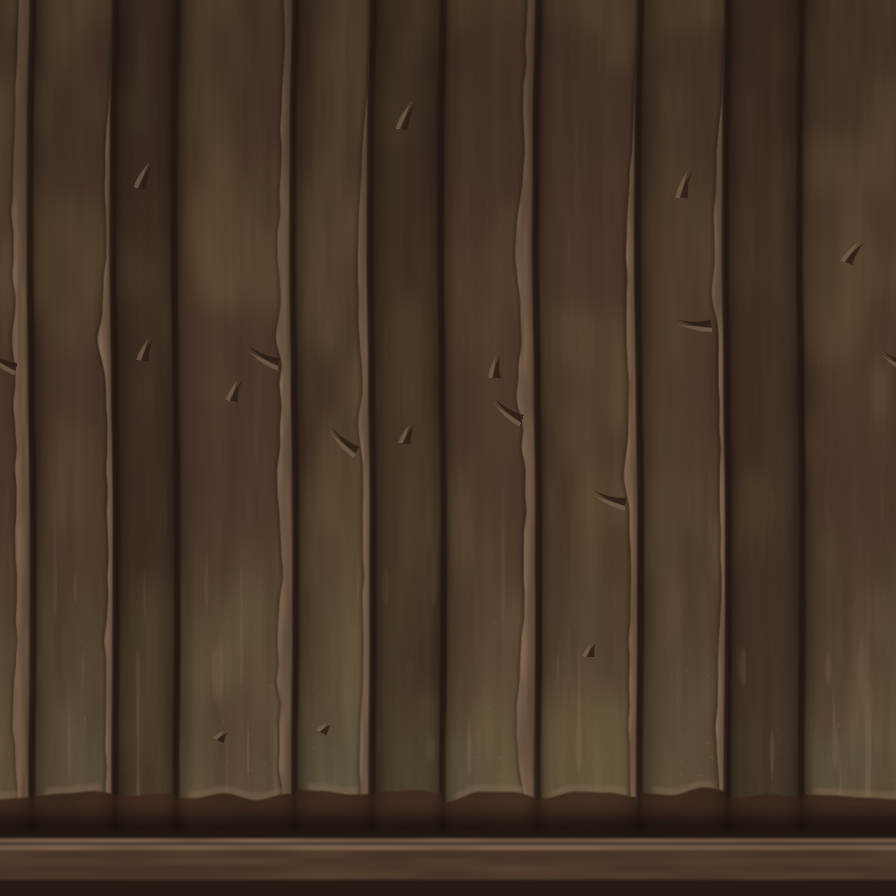
This texture is drawn by a WebGL 1 fragment shader. Its source:

```glsl
precision highp float;
uniform vec2 u_resolution;

#define PLANKS 10.0
#define RAIL_TOP 0.067
#define FOOT_TOP 0.108
#define RIDGE_WIDTH 0.021
#define GROOVE_WIDTH 0.0035
#define DARK vec3(0.13, 0.088, 0.065)
#define UMBER vec3(0.285, 0.208, 0.158)
#define OLIVE vec3(0.335, 0.262, 0.180)
#define MOSS vec3(0.435, 0.385, 0.270)
#define RIDGE vec3(0.400, 0.310, 0.240)
#define PALE vec3(0.520, 0.420, 0.335)

float hash(vec2 p) {
  return fract(sin(dot(p, vec2(27.17, 61.73))) * 4375.85);
}

// Value noise that wraps after the given number of cells across
float noise(vec2 p, float period) {
  vec2 i = floor(p), f = fract(p);
  f = f * f * (3.0 - 2.0 * f);
  float x0 = mod(i.x, period), x1 = mod(i.x + 1.0, period);
  return mix(mix(hash(vec2(x0, i.y)), hash(vec2(x1, i.y)), f.x),
             mix(hash(vec2(x0, i.y + 1.0)), hash(vec2(x1, i.y + 1.0)), f.x), f.y);
}

float wrapNoise(vec2 uv, float across, float down) {
  return noise(uv * vec2(across, down), across);
}

float below(float edge, float soft, float v) {
  return 1.0 - smoothstep(edge - soft, edge + soft, v);
}

// Uneven plank joints, periodic over the canvas width
float joint(float i) {
  float a = i * 6.28319 / PLANKS;
  return i / PLANKS + 0.0114 + 0.0094 * cos(a - 0.66)
       + 0.0164 * cos(3.0 * a - 0.605) + 0.0085 * cos(4.0 * a - 1.217);
}

// Joint kinds: 0 wide ridge, 1 narrow ridge, 2 plain
float jointKind(float i) {
  float n = floor(mod(i + 0.5, PLANKS));
  return floor(mod(n - step(7.5, n) + 0.5, 3.0));
}

float splinter(vec2 p, float len, float width) {
  float t = clamp(p.x / len, 0.0, 1.0);
  float bend = 0.25 * len * t * t;
  float inside = step(0.0, p.x) * step(p.x, len);
  return inside * below(width * (1.0 - t), 0.001, abs(p.y - bend));
}

vec3 planks(vec2 uv) {
  float y = uv.y;
  float x = uv.x + 0.004 * (noise(vec2(y * 7.0, 3.0), 64.0) - 0.5);
  float id = -1.0;
  for (int i = -1; i <= 10; i++) {
    if (x >= joint(float(i))) id = float(i);
  }
  float fromLeft = x - joint(id), toRight = joint(id + 1.0) - x;
  float key = floor(mod(id + 0.5, PLANKS));
  float kind = jointKind(id + 1.0);
  float ridged = 1.0 - step(1.5, kind);
  float rnd = hash(vec2(key, 5.0));

  // Painted wood: blotches, grain and a mossy lower part
  float blotch = 0.6 * wrapNoise(uv, 12.0, 7.0) + 0.4 * wrapNoise(uv + 0.37, 34.0, 16.0);
  float grain = wrapNoise(uv, 90.0, 7.0);
  float fine = wrapNoise(uv, 230.0, 18.0);
  vec3 col = mix(UMBER, OLIVE, smoothstep(0.25, 0.75, blotch + 0.25 * (rnd - 0.5)));
  float moss = below(0.28, 0.24, y) * (0.45 + 0.55 * ridged) * (0.65 + 0.35 * rnd);
  col = mix(col, MOSS, moss * (0.45 + 0.45 * blotch));
  col = mix(col, vec3(0.32, 0.33, 0.265), 0.35 * moss * smoothstep(0.5, 0.8, wrapNoise(uv + 0.6, 16.0, 12.0)));
  col *= 0.93 + 0.10 * grain + 0.05 * fine;
  col *= mix(0.86, 1.0, ridged) * (1.0 - 0.13 * smoothstep(0.65, 1.0, y));
  float scratch = smoothstep(0.80, 0.93, wrapNoise(uv + 0.2, 130.0, 11.0));
  col = mix(col, PALE, 0.28 * scratch * below(0.35, 0.25, y));
  float speck = smoothstep(0.91, 0.99, wrapNoise(uv, 200.0, 200.0));
  col = mix(col, PALE, 0.35 * speck * moss);

  // Soft shade beside the joints
  col *= 1.0 - 0.48 * exp(-fromLeft / (0.007 + 0.009 * rnd));
  col *= 1.0 - mix(0.42, 0.15, ridged) * exp(-toRight / 0.011);

  // Worn ridge with an irregular left side and a knot bulge
  float knotY = 0.42 + 0.25 * hash(vec2(key, 9.0));
  float knot = (y - knotY) / 0.025;
  float wear = noise(vec2(y * 11.0, key * 3.0), 64.0);
  float chips = noise(vec2(y * 42.0, key * 5.0 + 2.0), 64.0);
  float taper = mix(1.0, below(0.86, 0.14, y), 0.35 + 0.4 * kind);
  float width = RIDGE_WIDTH * mix(1.0, 0.55, kind) * (0.60 + 0.50 * wear + 0.18 * chips) * taper;
  width += 0.006 * exp(-knot * knot) * taper;
  float ridge = ridged * below(width, 0.0012, toRight) * smoothstep(0.002, 0.005, toRight);
  col *= 1.0 - 0.20 * ridged * below(width + 0.003, 0.003, toRight);
  float across = clamp(toRight / max(width, 0.002), 0.0, 1.0);
  vec3 ridgeCol = mix(RIDGE * 0.78, RIDGE, smoothstep(0.1, 0.5, across));
  ridgeCol = mix(ridgeCol, PALE, 0.65 * smoothstep(0.45, 0.9, across) * (0.3 + 0.7 * chips));
  ridgeCol *= 0.90 + 0.18 * fine;
  col = mix(col, ridgeCol, ridge * (0.95 - 0.45 * smoothstep(0.6, 1.0, y)));

  // Splinters: one torn from the ridge, others on the plank face
  float span = fromLeft + toRight;
  for (int j = 0; j < 3; j++) {
    float n = float(j);
    float r = hash(vec2(key + 3.0, n + 11.0)), s = hash(vec2(key + 8.0, n + 23.0));
    float torn = 1.0 - step(0.5, n);
    float at = mix(span * (0.2 + 0.5 * s), RIDGE_WIDTH * 0.8, torn);
    vec2 p = vec2(toRight - at, y - mix(0.16 + 0.76 * r, knotY - 0.03, torn));
    float angle = mix(0.9 + 1.3 * s, 0.7 * (s - 0.3), torn);
    p = mat2(cos(angle), -sin(angle), sin(angle), cos(angle)) * p;
    float size = mix(0.012 + 0.022 * r, 0.036, torn) * mix(1.0, ridged, torn);
    float show = step(0.3, s + 0.2 * torn) * step(0.001, size);
    size = max(size, 0.001);
    col = mix(col, PALE * 0.88, 0.75 * show * splinter(p + vec2(0.0, 0.005), size, 0.0045));
    col = mix(col, DARK * 1.25, 0.85 * show * splinter(p, size, 0.0045));
  }

  // Dark joint line
  float gap = min(fromLeft, toRight);
  float depth = 0.70 + 0.25 * noise(vec2(y * 8.0, key + 30.0), 64.0);
  col = mix(col, DARK, depth * below(GROOVE_WIDTH, 0.0025, gap));

  // Ragged foot below a pale lip
  float foot = FOOT_TOP + 0.012 * wrapNoise(uv, 28.0, 1.0) + 0.012 * (rnd - 0.5);
  float lip = below(0.004, 0.003, abs(y - foot - 0.004)) * smoothstep(0.01, 0.02, gap);
  col = mix(col, PALE, 0.35 * lip * ridged);
  vec3 footCol = mix(DARK, vec3(0.255, 0.170, 0.122), smoothstep(0.075, 0.105, y));
  footCol *= (0.82 + 0.3 * blotch) * (1.0 - 0.3 * exp(-gap / 0.008));
  return mix(col, footCol, below(foot, 0.002, y));
}

// Horizontal rail with a lit upper edge
vec3 rail(vec2 uv) {
  float grain = wrapNoise(uv, 14.0, 130.0);
  vec3 col = vec3(0.300, 0.220, 0.162) * (0.88 + 0.24 * grain);
  col = mix(col, DARK, 0.9 * below(0.018, 0.003, uv.y));
  float edge = smoothstep(0.049, 0.053, uv.y);
  col = mix(col, mix(RIDGE, PALE, 0.6 * grain), edge);
  col *= 1.0 - 0.25 * below(0.002, 0.001, abs(uv.y - 0.0585));
  return mix(col, DARK, smoothstep(0.062, RAIL_TOP, uv.y));
}

void main() {
  vec2 uv = gl_FragCoord.xy / u_resolution;
  vec3 col = mix(rail(uv), planks(uv), smoothstep(RAIL_TOP, RAIL_TOP + 0.012, uv.y));
  gl_FragColor = vec4(col, 1.0);
}
```
